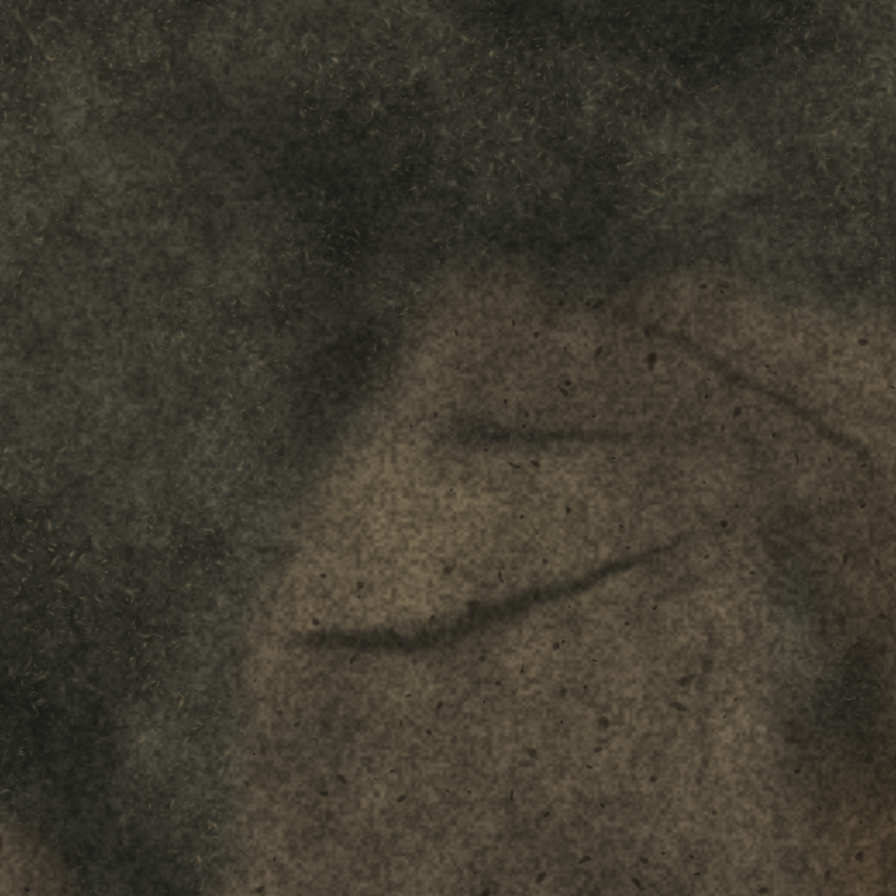
Give the GLSL for this texture, as a Shadertoy shader.

```glsl
// Weathered ground: dark mossy litter around a bare patch of cracked brown earth.

vec3 hash3(vec2 p) {
    vec3 q = fract(p.xyx * vec3(0.1031, 0.1030, 0.0973));
    q += dot(q, q.yxz + 33.33);
    return fract((q.xxy + q.yzz) * q.zyx);
}

float noise(vec2 p) {
    vec2 i = floor(p), f = fract(p);
    f = f * f * (3.0 - 2.0 * f);
    return mix(mix(hash3(i).x, hash3(i + vec2(1, 0)).x, f.x),
               mix(hash3(i + vec2(0, 1)).x, hash3(i + vec2(1, 1)).x, f.x), f.y);
}

float fbm(vec2 p) {
    float sum = 0.0, amp = 0.5;
    for (int i = 0; i < 5; i++) {
        sum += amp * noise(p);
        p = mat2(1.6, 1.2, -1.2, 1.6) * p + 7.3;
        amp *= 0.5;
    }
    return sum;
}

// Short curved strands, one per grid cell, mostly faint and a few bright
float strands(vec2 p) {
    vec2 cell = floor(p);
    float sum = 0.0;
    for (int y = -1; y <= 1; y++)
    for (int x = -1; x <= 1; x++) {
        vec2 id = cell + vec2(x, y);
        vec3 r = hash3(id), s = hash3(id + 71.7);
        vec2 d = p - id - r.xy;
        float a = 0.35 + (r.z - 0.5) * 3.0;
        d = mat2(cos(a), -sin(a), sin(a), cos(a)) * d;
        d.y += (s.x - 0.5) * 1.8 * d.x * d.x;
        d /= vec2(mix(0.14, 0.42, s.y), mix(0.09, 0.15, s.x));
        sum += exp(-dot(d, d)) * (0.12 + 0.88 * s.z * s.z * s.z);
    }
    return sum;
}

// Sparse soft dark holes
float pits(vec2 p) {
    vec2 cell = floor(p);
    float sum = 0.0;
    for (int y = -1; y <= 1; y++)
    for (int x = -1; x <= 1; x++) {
        vec2 id = cell + vec2(x, y);
        vec3 r = hash3(id + 19.0);
        float size = mix(0.07, 0.22, r.z * r.z);
        float d = length(p - id - r.xy);
        sum += smoothstep(size, size * 0.3, d) * step(0.45, hash3(id + 5.0).y);
    }
    return min(sum, 1.0);
}

float blob(vec2 p, vec2 center, vec2 radius) {
    vec2 d = (p - center) / radius;
    return exp(-dot(d, d));
}

float segment(vec2 p, vec2 a, vec2 b) {
    vec2 d = b - a;
    return length(p - a - d * clamp(dot(p - a, d) / dot(d, d), 0.0, 1.0));
}

void mainImage(out vec4 fragColor, in vec2 fragCoord) {
    vec2 uv = fragCoord / iResolution.y;
    vec2 warp = vec2(fbm(uv * 9.0), fbm(uv * 9.0 + 40.0)) - 0.48;
    vec2 p = uv + warp * 0.09;
    float broad = fbm(uv * 5.0 + 13.0);
    float mottle = fbm(uv * 26.0 + 3.0);

    // Outline of the bare earth, with mossy hollows cut into it
    float slope = dot(p - vec2(0.27, 0.30), vec2(0.861, -0.508));
    float top = 0.69 - p.y - 0.2 * max(p.x - 0.8, 0.0);
    float earth = smoothstep(-0.035, 0.045, min(min(p.x - 0.265, slope), top));
    earth = max(earth, smoothstep(0.10, 0.04, length(p * vec2(1.0, 0.8))));
    earth *= 1.0 - 0.9 * blob(p, vec2(0.94, 0.21), vec2(0.075, 0.09));
    earth *= 1.0 - 0.8 * blob(p, vec2(0.88, 0.34), vec2(0.04, 0.09));
    earth *= 1.0 - 0.85 * blob(p, vec2(0.55, 0.51), vec2(0.08, 0.025));
    earth *= 1.0 - 0.35 * blob(p, vec2(0.36, 0.16), vec2(0.06, 0.04));

    // Cracks: a long curved one, a straight one and two faint ones
    vec2 c = uv + warp * 0.03;
    float curve = c.y - 0.283 - 0.13 * smoothstep(0.42, 0.86, c.x);
    float width = 0.006 + 0.012 * blob(c, vec2(0.51, c.y), vec2(0.13, 1.0));
    float crack = exp(-curve * curve / (width * width))
                * smoothstep(0.29, 0.36, c.x) * smoothstep(0.83, 0.68, c.x);
    crack = max(crack, 0.65 * smoothstep(0.011, 0.001, segment(c, vec2(0.69, 0.66), vec2(0.97, 0.49))));
    crack = max(crack, 0.7 * smoothstep(0.014, 0.002, segment(c, vec2(0.60, 0.515), vec2(0.70, 0.518))));
    crack = max(crack, 0.4 * smoothstep(0.009, 0.001, segment(c, vec2(0.775, 0.13), vec2(0.785, 0.29))));
    crack *= 0.65 + 0.7 * mottle;

    // Base tones
    vec3 moss = mix(vec3(0.145, 0.145, 0.125), vec3(0.235, 0.228, 0.19), smoothstep(0.25, 0.72, broad));
    moss *= 1.0 - 0.25 * blob(p, vec2(0.40, 0.62), vec2(0.06, 0.10));
    moss *= 0.75 + 0.5 * mottle;
    vec3 soil = mix(vec3(0.265, 0.235, 0.19), vec3(0.345, 0.305, 0.24), smoothstep(0.28, 0.68, broad));
    soil += vec3(0.05, 0.045, 0.03) * (blob(p, vec2(0.54, 0.40), vec2(0.17, 0.08))
                                     + 0.7 * blob(p, vec2(0.44, 0.20), vec2(0.06, 0.09)));
    soil = mix(soil, vec3(0.27, 0.225, 0.16), 0.7 * smoothstep(0.84, 0.97, p.x) * smoothstep(0.6, 0.1, p.y));
    soil *= 0.82 + 0.38 * mottle;
    soil *= 1.0 - 0.4 * pits(uv * 24.0 + warp * 2.0);
    vec3 color = mix(moss, soil, earth);
    color = mix(color, vec3(0.15, 0.145, 0.12), 0.8 * min(crack, 1.0));

    // Fine grain, then pale strands gathered in the moss
    float grain = 0.55 * noise(uv * 150.0) + 0.45 * noise(uv * 260.0 + 9.0);
    color *= 1.0 + 0.6 * (grain - 0.5);
    float litter = 0.7 * strands(uv * 50.0) + 0.75 * strands(uv * 82.0 + 31.0)
                 + 0.6 * strands(uv * 125.0 + 57.0);
    float density = mix(0.35 + 0.75 * smoothstep(0.3, 0.65, fbm(uv * 11.0 + 60.0)), 0.18, earth);
    vec3 straw = mix(vec3(0.40, 0.39, 0.33), vec3(0.48, 0.42, 0.30), noise(uv * 45.0));
    color = mix(color, straw, min(litter * density * 0.72, 0.85));

    fragColor = vec4(color, 1.0);
}
```
